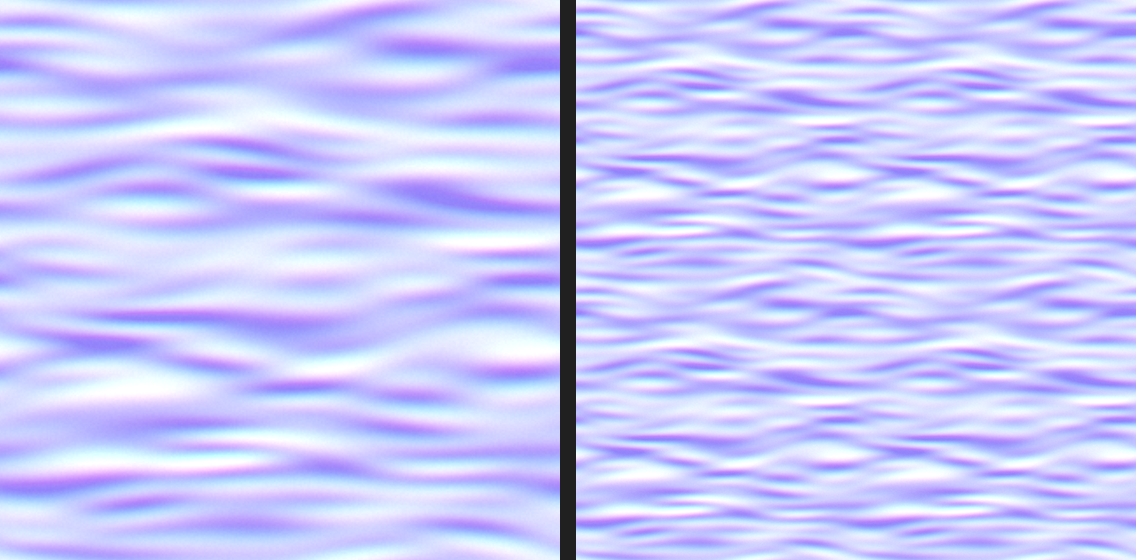
Left: one tile. Right: repeated 2 by 2.
Give the GLSL for this background, as a WebGL 1 fragment shader.

```glsl
precision highp float;

uniform vec2 u_resolution;

const float TAU = 6.28318;
const int   WAVES = 34;            // number of layered sines
const float LOW_BANDS = 3.0;       // vertical repeats of the broadest wave
const float HIGH_BANDS = 25.0;     // vertical repeats of the finest wave
const float MAX_TILT = 3.9;        // limit of horizontal repeats
const float FINE_STRENGTH = 0.45;  // amplitude of the finest wave
const float BEND = 0.010;          // slow waviness of the bands
const float FRINGE = 0.0045;       // vertical split of red and green
const float GRAIN_CELLS = 320.0;
const float GRAIN_STRENGTH = 0.022;

// Tone of red and green: middle, slope and curvature over the field
const vec2 TONE_MID = vec2(0.80, 0.81);
const vec2 TONE_SLOPE = vec2(0.092, 0.112);
const vec2 TONE_CURVE = vec2(0.003, 0.010);
const vec2 TONE_FLOOR = vec2(0.58, 0.52);

float hash1(float n) {
    return fract(sin(n * 91.73) * 437.59);
}

float hash2(vec2 p) {
    return fract(sin(dot(p, vec2(12.99, 78.23))) * 4375.85);
}

// Long flat ripples with unit variance; whole repeats keep it periodic
float ripples(vec2 uv) {
    float sum = 0.0;
    float power = 0.0;
    for (int i = 0; i < WAVES; i++) {
        float n = float(i);
        float t = (n + 0.5) / float(WAVES);
        float side = 1.0 - 2.0 * mod(n, 2.0);
        vec2 repeats = vec2(side * floor(MAX_TILT * hash1(n + 1.0)),
                            floor(mix(LOW_BANDS, HIGH_BANDS, t)));
        float amplitude = mix(1.0, FINE_STRENGTH, t);
        sum += amplitude * sin(TAU * (dot(repeats, uv) + hash1(n + 57.0)));
        power += 0.5 * amplitude * amplitude;
    }
    return sum / sqrt(power);
}

// Smooth fine noise, wrapped at the canvas edges
float grain(vec2 uv) {
    vec2 p = uv * GRAIN_CELLS;
    vec2 cell = floor(p);
    vec2 f = smoothstep(0.0, 1.0, fract(p));
    vec2 a = mod(cell, GRAIN_CELLS);
    vec2 b = mod(cell + 1.0, GRAIN_CELLS);
    float low = mix(hash2(a), hash2(vec2(b.x, a.y)), f.x);
    float high = mix(hash2(vec2(a.x, b.y)), hash2(b), f.x);
    return mix(low, high, f.y) - 0.5;
}

void main() {
    vec2 uv = gl_FragCoord.xy / u_resolution;

    // Bend the bands gently
    vec2 bent = uv;
    bent.y += BEND * sin(TAU * (uv.x + 2.0 * uv.y));
    bent.y += 0.5 * BEND * sin(TAU * (2.0 * uv.x - 3.0 * uv.y + 0.3));

    // Split channels: violet above each dark band, cyan below
    vec2 shift = vec2(0.0, FRINGE);
    vec2 field = vec2(ripples(bent + shift), ripples(bent - shift));

    vec2 tone = TONE_MID + TONE_SLOPE * field - TONE_CURVE * field * field;
    tone = max(tone, TONE_FLOOR) + GRAIN_STRENGTH * grain(uv);
    float blue = mix(0.985, 1.0, smoothstep(0.55, 0.72, tone.y));

    gl_FragColor = vec4(clamp(vec3(tone, blue), 0.0, 1.0), 1.0);
}
```
